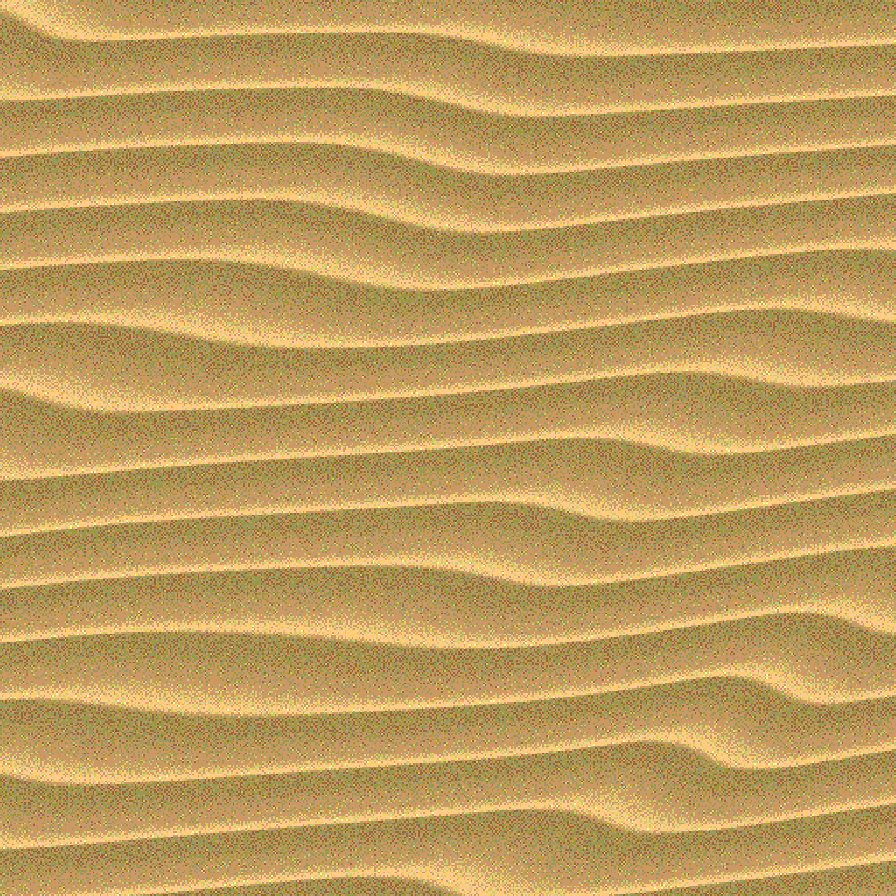
Write a WebGL 1 fragment shader that draws this texture.

```glsl
precision highp float;
// Wind-rippled sand: a warped stack of horizontal ridges, each shaded from a
// dark lee side through tan to a bright crest with a crisp lower edge.
// Fine grain and a high-pass dither then reduce it to six levels per channel.

uniform vec2 u_resolution;

const float TAU = 6.2831853;
const float RIDGES = 14.6;        // ridges over the canvas height
const float GRAIN_CELLS = 512.0;  // sand grains along one side
const float LEVELS = 5.0;         // steps per colour channel

const vec3 SHADE = vec3(0.655, 0.540, 0.305);
const vec3 TAN = vec3(0.755, 0.615, 0.375);
const vec3 CREST = vec3(0.970, 0.800, 0.510);

float hash(vec2 p, float seed) {
  vec3 q = fract(vec3(p.xyx + seed * 17.31) * vec3(0.1031, 0.1030, 0.0973));
  q += dot(q, q.yzx + 33.33);
  return fract((q.x + q.y) * q.z);
}

// Smooth value noise, 0 to 1.
float noise(vec2 p, float seed) {
  vec2 i = floor(p);
  vec2 f = fract(p);
  f = f * f * (3.0 - 2.0 * f);
  float low = mix(hash(i, seed), hash(i + vec2(1.0, 0.0), seed), f.x);
  float high = mix(hash(i + vec2(0.0, 1.0), seed), hash(i + 1.0, seed), f.x);
  return mix(low, high, f.y);
}

// Evenly spread grain around zero: a hash minus the mean of its neighbours.
float fineGrain(vec2 cell, float seed) {
  float around = hash(cell + vec2(1.0, 0.0), seed)
               + hash(cell - vec2(1.0, 0.0), seed)
               + hash(cell + vec2(0.0, 1.0), seed)
               + hash(cell - vec2(0.0, 1.0), seed);
  return hash(cell, seed) - 0.25 * around;
}

// x: position within a ridge, 0 under one crest line and 1 at the next.
// y: how steeply the ridge falls to the right, 0 to 1.
vec2 ridgeField(vec2 p) {
  float wander = noise(p * vec2(1.8, 2.6), 1.0) - 0.5;
  float angle = TAU * ((p.x + 1.6 * p.y) / 0.62 + 0.55 * wander - 0.3);
  float sway = sin(angle + 0.4 * sin(angle));
  float reach = mix(0.15, 0.33, noise(p * vec2(2.2, 3.5), 2.0));
  float drift = 0.7 * (noise(p * vec2(1.7, 2.3), 3.0) - 0.5) - 0.3 * p.x;
  float height = p.y * RIDGES - reach * sway - drift;
  float fall = smoothstep(0.1, 1.0, cos(angle)) * reach / 0.33;
  return vec2(fract(height + 0.4), fall);
}

vec3 sandColour(vec2 ridge) {
  float along = ridge.x;
  float fall = ridge.y;
  float glowWidth = mix(0.26, 0.46, fall);
  float glow = smoothstep(1.0 - glowWidth, 0.97, along);
  float line = smoothstep(0.89, 0.96, along) * (1.0 - 0.6 * fall);
  vec3 colour = mix(SHADE, TAN, smoothstep(0.22, 0.74, along));
  colour = mix(colour, CREST, 0.78 * glow + 0.22 * line);
  // Short blend from the crest line down into the shaded side.
  float edge = 1.0 - smoothstep(0.0, mix(0.04, 0.13, fall), along);
  return mix(colour, CREST, 0.85 * edge);
}

// Rounds each channel to a level, with its own dither threshold.
vec3 ditherColour(vec3 colour, vec2 cell) {
  vec3 threshold = vec3(fineGrain(cell, 5.0),
                        fineGrain(cell, 6.0),
                        fineGrain(cell, 7.0));
  float shared = fineGrain(cell, 8.0);
  threshold = 0.5 + 0.8 * mix(threshold, vec3(shared), 0.4);
  return clamp(floor(colour * LEVELS + threshold) / LEVELS, 0.0, 1.0);
}

void main() {
  vec2 uv = gl_FragCoord.xy / u_resolution;
  vec2 cell = floor(uv * GRAIN_CELLS);
  vec2 p = (cell + 0.5) / GRAIN_CELLS;
  p.y = 1.0 - p.y;

  vec3 colour = sandColour(ridgeField(p));
  colour += 0.16 * fineGrain(cell, 4.0);
  gl_FragColor = vec4(ditherColour(colour, cell), 1.0);
}
```
